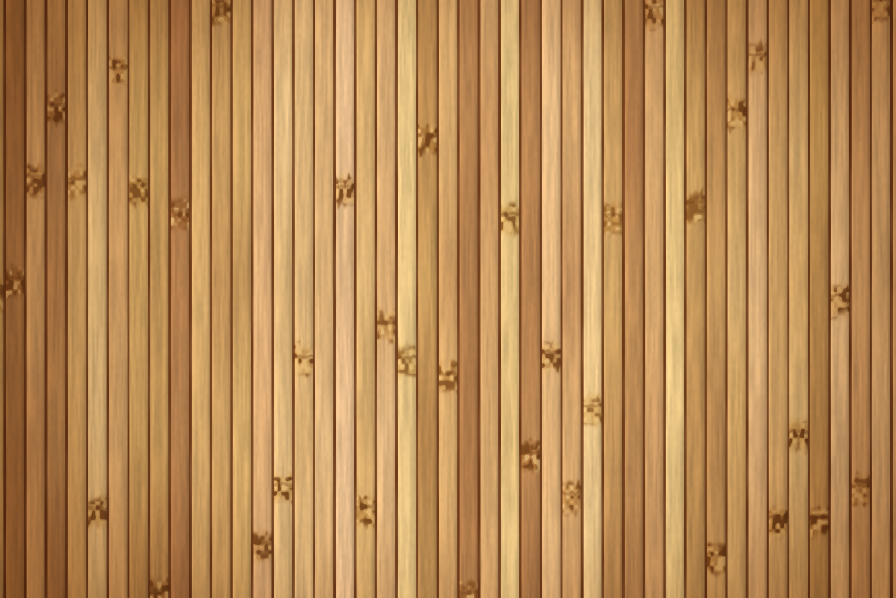
Give the GLSL for this texture, as a WebGL 1 fragment shader.

```glsl
precision highp float;

uniform vec2 u_resolution;

const float SLATS = 43.45;        // slats across the canvas
const float FIRST_EDGE = 0.23;    // left groove position, in slats
const float GROOVE_HALF = 0.058;  // half width of a groove, in slats
const float NODE_CHANCE = 0.70;   // share of slats carrying a node
const float NODE_HALF = 0.85;     // half height of a node, in slats
const float GRAIN = 0.13;         // strength of the fibres
const vec3 PALE = vec3(0.91, 0.76, 0.54);
const vec3 HONEY = vec3(0.84, 0.66, 0.42);
const vec3 TAN = vec3(0.69, 0.48, 0.29);
const vec3 GROOVE = vec3(0.42, 0.22, 0.09);
const vec3 NODE_DARK = vec3(0.45, 0.26, 0.10);
const vec3 NODE_PALE = vec3(0.93, 0.77, 0.50);
const vec3 BURN = vec3(0.71, 0.60, 0.49);

float hash(vec2 p) {
  vec3 q = fract(p.xyx * 0.1031);
  q += dot(q, q.yzx + 33.33);
  return fract((q.x + q.y) * q.z);
}

float noise(vec2 p) {
  vec2 i = floor(p);
  vec2 f = fract(p);
  f = f * f * (3.0 - 2.0 * f);
  float low = mix(hash(i), hash(i + vec2(1.0, 0.0)), f.x);
  float high = mix(hash(i + vec2(0.0, 1.0)), hash(i + 1.0), f.x);
  return mix(low, high, f.y);
}

// Base colour of one slat, drifting slowly along its length
vec3 slatColor(float id, float y) {
  float tone = hash(vec2(id, 3.7)) + 0.28 * (noise(vec2(id * 7.3, y * 0.13)) - 0.5);
  vec3 color = mix(TAN, HONEY, smoothstep(0.0, 0.45, tone));
  color = mix(color, PALE, smoothstep(0.45, 1.0, tone));
  float hue = hash(vec2(id, 19.1)) - 0.5;
  return color * (1.0 + hue * vec3(0.02, -0.02, 0.10));
}

// Long fibres with finer streaks
float fibres(float id, float x, float y) {
  float broad = noise(vec2(x * 4.0 + id * 17.0, y * 0.18));
  float fine = noise(vec2(x * 10.0 + id * 31.0, y * 0.65 + 50.0));
  float specks = noise(vec2(x * 9.0 + id * 13.0, y * 4.0));
  return broad * 0.4 + fine * 0.45 + specks * 0.15 - 0.5;
}

// Flecked joint, fanning out from its centre
vec3 addNode(vec3 color, float id, float x, float y, float height) {
  float present = step(hash(vec2(id, 41.3)), NODE_CHANCE);
  float dy = (y - height * hash(vec2(id, 67.9))) / NODE_HALF;
  float ragged = 0.45 * (noise(vec2(x * 6.0 + id * 11.0, y * 2.0)) - 0.5);
  float mask = present * (1.0 - smoothstep(0.45, 1.1, abs(dy) + ragged));
  float fan = (x - 0.5) * (5.5 - 1.5 * abs(dy));
  float fleck = noise(vec2(fan + id * 23.0, dy * 3.6 + id * 5.0));
  float strength = mix(0.55, 0.95, hash(vec2(id, 83.1)));
  color = mix(color, color * vec3(0.91, 0.85, 0.72), mask);
  color = mix(color, NODE_DARK, mask * strength * smoothstep(0.50, 0.78, fleck));
  color = mix(color, NODE_PALE, mask * 0.7 * (1.0 - smoothstep(0.20, 0.42, fleck)));
  float ridge = 1.0 - smoothstep(0.04, 0.16, abs(dy - 0.25 + ragged * 0.4));
  return mix(color, NODE_DARK, present * ridge * 0.35);
}

void main() {
  vec2 uv = gl_FragCoord.xy / u_resolution;
  float pixel = SLATS / u_resolution.x;
  float height = SLATS * u_resolution.y / u_resolution.x;
  float across = uv.x * SLATS - FIRST_EDGE;
  float y = uv.y * height;
  float id = floor(across) + 5.0;
  float x = fract(across);

  // Wood
  vec3 color = slatColor(id, y);
  color *= 1.0 + GRAIN * 2.0 * fibres(id, x, y);
  color = addNode(color, id, x, y, height);

  // Rounded sides: lit on the left, shaded on the right
  color *= 1.0 + 0.06 * (1.0 - smoothstep(0.10, 0.32, x));
  color *= 1.0 - 0.16 * smoothstep(0.70, 0.98, x);

  // Grooves of slightly uneven width and depth
  float seam = floor(across + 0.5);
  float wear = noise(vec2(seam * 9.0 + 20.0, y * 0.5));
  float halfWidth = GROOVE_HALF * mix(0.75, 1.25, hash(vec2(seam + 5.0, 91.7)));
  float seamDistance = abs(across - seam);
  float groove = 1.0 - smoothstep(halfWidth - 0.5 * pixel, halfWidth + 0.5 * pixel, seamDistance);
  color = mix(color, GROOVE, groove * mix(0.75, 1.0, wear));

  // Darker, redder borders
  vec2 fromCentre = (uv - 0.5) * vec2(1.0, 0.72);
  float border = smoothstep(0.26, 0.64, length(fromCentre));
  color *= mix(vec3(1.0), BURN, border);

  gl_FragColor = vec4(color, 1.0);
}
```
